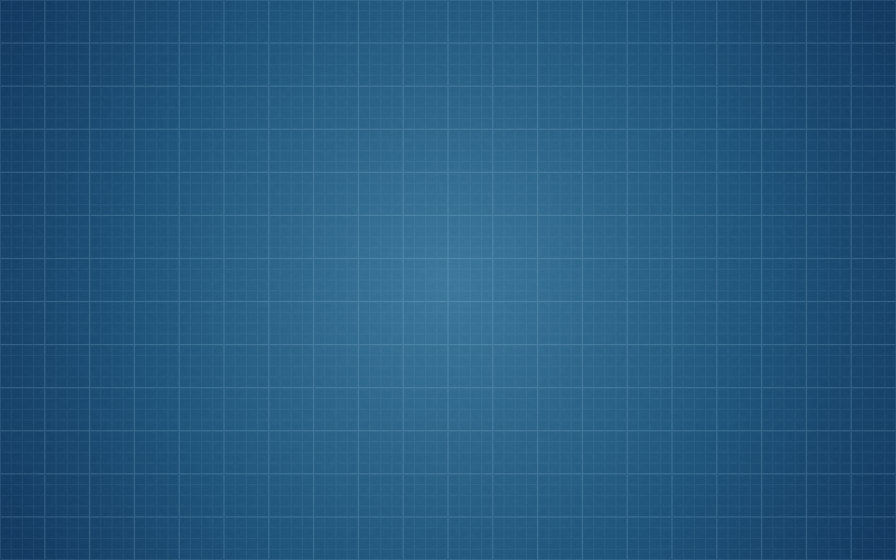
This background is drawn by a WebGL 2 fragment shader. Its source:

```glsl
#version 300 es
precision highp float;
// Blueprint paper: pale fine and bold grid lines over a blue radial glow.

uniform vec2 u_resolution;
out vec4 fragColor;

const vec2 BOLD_CELLS = vec2(20.0, 13.0);
const float SUBDIVISIONS = 4.0;
const float LINE_WIDTH = 0.0021; // share of the canvas height
const float BOLD_STRENGTH = 0.21;
const float FINE_STRENGTH = 0.065;
const float GRAIN_STRENGTH = 0.008;

const vec3 GLOW_BLUE = vec3(0.240, 0.475, 0.615);
const vec3 MID_BLUE = vec3(0.125, 0.335, 0.485);
const vec3 CORNER_BLUE = vec3(0.070, 0.215, 0.370);
const vec3 LINE_BLUE = vec3(0.62, 0.80, 0.90);

// Random unit vector for a lattice point.
vec2 hashDirection(vec2 cell) {
    vec3 q = fract(cell.xyx * vec3(0.1031, 0.1030, 0.0973));
    q += dot(q, q.yzx + 33.33);
    float angle = 6.28318 * fract((q.x + q.y) * q.z);
    return vec2(cos(angle), sin(angle));
}

float cornerValue(vec2 cell, vec2 corner, vec2 local, vec2 period) {
    return dot(hashDirection(mod(cell + corner, period)), local - corner);
}

// Gradient noise that wraps after a whole number of cells.
float wrappedNoise(vec2 point, vec2 period) {
    vec2 cell = floor(point);
    vec2 local = fract(point);
    vec2 blend = local * local * local * (local * (local * 6.0 - 15.0) + 10.0);
    float bottom = mix(cornerValue(cell, vec2(0, 0), local, period),
                       cornerValue(cell, vec2(1, 0), local, period), blend.x);
    float top = mix(cornerValue(cell, vec2(0, 1), local, period),
                    cornerValue(cell, vec2(1, 1), local, period), blend.x);
    return mix(bottom, top, blend.y);
}

// Share of a pixel covered by grid lines; sizes are in canvas fractions.
float gridCoverage(vec2 uv, vec2 cells, vec2 width, vec2 pixel) {
    vec2 toLine = abs(fract(uv * cells + 0.5) - 0.5) / cells;
    vec2 nearSide = max(toLine - 0.5 * pixel, -0.5 * width);
    vec2 farSide = min(toLine + 0.5 * pixel, 0.5 * width);
    vec2 covered = clamp((farSide - nearSide) / pixel, 0.0, 1.0);
    return max(covered.x, covered.y);
}

// Distance from the centre, 0 to 1, levelled at the edges so it tiles.
float glowRadius(vec2 uv, float aspect, float edgeSoftness) {
    vec2 toEdge = 0.5 - abs(uv - 0.5);
    vec2 offset = 0.5 - sqrt(toEdge * toEdge + edgeSoftness * edgeSoftness);
    vec2 stretch = vec2(aspect, 1.0);
    return length(offset * stretch) / (0.5 * length(stretch));
}

vec3 paperColor(float radius) {
    const float MID_STOP = 0.58;
    vec3 inner = mix(GLOW_BLUE, MID_BLUE, clamp(radius / MID_STOP, 0.0, 1.0));
    float outer = clamp((radius - MID_STOP) / (1.0 - MID_STOP), 0.0, 1.0);
    return mix(inner, CORNER_BLUE, outer);
}

void main() {
    vec2 uv = gl_FragCoord.xy / u_resolution;
    vec2 pixel = 1.0 / u_resolution;
    float aspect = u_resolution.x / u_resolution.y;
    vec2 width = LINE_WIDTH * vec2(1.0 / aspect, 1.0);

    // Paper with faint grain
    vec3 color = paperColor(glowRadius(uv, aspect, 0.025));
    vec2 grainCells = vec2(160.0, 100.0);
    color += GRAIN_STRENGTH * wrappedNoise(uv * grainCells, grainCells);

    // Fine lines below bold lines
    float fine = gridCoverage(uv, BOLD_CELLS * SUBDIVISIONS, width, pixel);
    float bold = gridCoverage(uv, BOLD_CELLS, width, pixel);
    color = mix(color, LINE_BLUE, max(fine * FINE_STRENGTH, bold * BOLD_STRENGTH));

    fragColor = vec4(color, 1.0);
}
```
